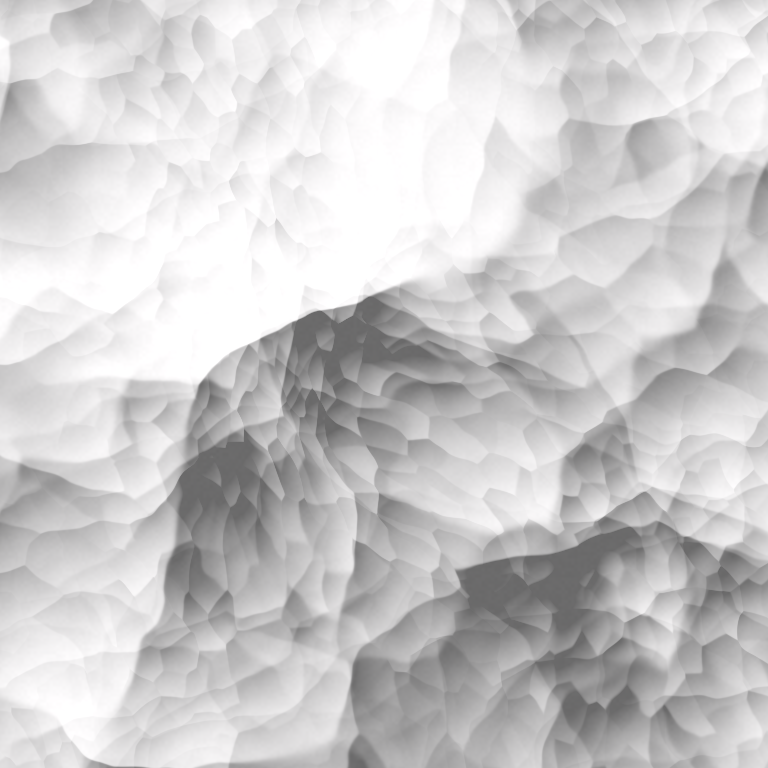
Write a three.js fragment shader that draws this texture.

```glsl
varying vec2 vUv;

// Folds
const int LAYERS = 5;
const float BASE_FREQ = 2.3;
const float FREQ_STEP = 1.95;
const float STRENGTH_STEP = 0.82;
const float STRETCH = 1.5;
const float FIRST_ANGLE = 0.75;
const float ANGLE_STEP = 1.9;
const float TILT = 1.5;
const float BOWL = 1.1;
const float SOFT_EDGE = 14.0;
const float CRISP_EDGE = 260.0;
const float RIM = 0.35;

// Irregularity
const float WARP_WIDE = 0.11;
const float WARP_FINE = 0.022;

// Lighting and tone
const vec2 LIGHT = vec2(0.55, -0.83);
const float CONTRAST = 1.3;
const float TOP_GLOW = 0.7;
const float BROAD_SHADE = 1.0;
const float MID_GREY = 0.823;
const float TONE_SLOPE = 0.14;
const float TONE_BEND = 0.025;
const float GRAIN = 0.014;
const vec3 PAPER_TINT = vec3(1.0, 0.994, 0.997);

float hash(vec2 p) {
  return fract(sin(dot(p, vec2(127.1, 311.7))) * 43758.5453);
}

vec2 hash2(vec2 p) {
  return vec2(hash(p), hash(p + vec2(41.3, 17.9)));
}

float noise(vec2 p) {
  vec2 i = floor(p);
  vec2 f = fract(p);
  f = f * f * (3.0 - 2.0 * f);
  float low = mix(hash(i), hash(i + vec2(1.0, 0.0)), f.x);
  float high = mix(hash(i + vec2(0.0, 1.0)), hash(i + vec2(1.0, 1.0)), f.x);
  return mix(low, high, f.y);
}

vec2 noise2(vec2 p) {
  return vec2(noise(p), noise(p + vec2(53.7, 91.2))) - 0.5;
}

// Tilted cell facets: slope in xy, closeness to a crease in z
vec3 facets(vec2 p, float sharpness) {
  vec2 cell = floor(p);
  float nearest = 8.0;
  float total = 0.0;
  vec2 slope = vec2(0.0);
  for (int y = -1; y <= 1; y++) {
    for (int x = -1; x <= 1; x++) {
      vec2 id = cell + vec2(float(x), float(y));
      vec2 offset = p - id - hash2(id);
      float dist2 = dot(offset, offset);
      vec2 facetSlope = BOWL * offset + TILT * (hash2(id + 7.7) - 0.5);
      // Blend by distance, rescaled whenever a nearer cell turns up
      float closest = min(nearest, dist2);
      float keep = exp(-sharpness * (nearest - closest));
      float weight = exp(-sharpness * (dist2 - closest));
      total = total * keep + weight;
      slope = slope * keep + facetSlope * weight;
      nearest = closest;
    }
  }
  return vec3(slope / total, 1.0 - 1.0 / total);
}

// Sum of fold layers from broad to fine, lit from one side
float crumple(vec2 uv) {
  vec2 p = uv + WARP_WIDE * noise2(uv * 4.0 + 3.1);
  p += WARP_FINE * noise2(uv * 15.0 + 8.4);
  p += 0.3 * WARP_FINE * noise2(uv * 42.0);
  float lit = 0.0;
  float freq = BASE_FREQ;
  float strength = 1.0;
  for (int i = 0; i < LAYERS; i++) {
    float n = float(i);
    float angle = FIRST_ANGLE + ANGLE_STEP * n;
    float c = cos(angle);
    float s = sin(angle);
    mat2 turn = mat2(c, -s, s, c);
    vec2 q = turn * p * vec2(1.0 / STRETCH, 1.0) * freq + 19.3 * n;

    // Creases vary from soft to crisp; fine folds gather in patches
    float crispness = smoothstep(0.2, 0.65, noise(uv * 5.0 + 13.0 * n));
    float sharpness = mix(SOFT_EDGE, CRISP_EDGE * exp2(-0.7 * n), crispness);
    float patches = smoothstep(0.3, 0.75, noise(uv * 3.5 + 31.0 + 7.0 * n));
    float amount = strength * mix(1.0 - 0.22 * n, 1.0, patches);

    vec3 fold = facets(q, sharpness);
    lit += amount * dot(fold.xy, turn * LIGHT);
    lit += amount * RIM * crispness * fold.z * (noise(uv * 9.0 + n) - 0.4);
    freq *= FREQ_STEP;
    strength *= STRENGTH_STEP;
  }
  return lit;
}

void main() {
  float light = CONTRAST * crumple(vUv);
  light += TOP_GLOW * (vUv.y - 0.45);
  light += BROAD_SHADE * (noise(vUv * 2.2 + 5.0) - 0.5);

  // Compress highlights, keep a long shadow tail
  light = clamp(light, -2.1, 2.4);
  float grey = MID_GREY + TONE_SLOPE * light - TONE_BEND * light * light;
  grey += GRAIN * (noise(vUv * 240.0) - 0.5);
  gl_FragColor = vec4(clamp(grey * PAPER_TINT, 0.0, 1.0), 1.0);
}
```
